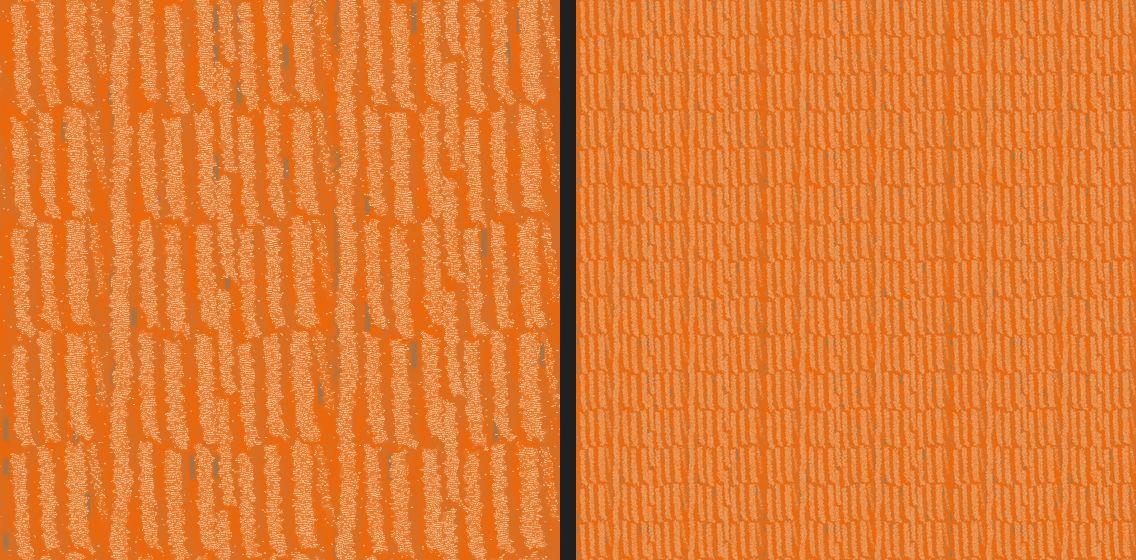
Left, the tile; right, the same tile 3 across and 3 down.
Write a Shadertoy shader that draws this pattern.

```glsl
// Worn woven cloth: upright chalky stripes on orange, in five columns and five rows.
// Odd and even columns hold different stripe groups; rows of tiny jittered stitches
// fill the stripes in pale thread and smear the gaps between them in dull thread.
#define TILES 5.0
#define STITCHES vec2(230.0, 260.0)
#define DASH_GRID vec2(48.0, 15.0)
#define DASH_SHARE 0.045
#define LEAN 0.05
#define HALF_WIDTH 0.076
#define ORANGE vec3(0.920, 0.402, 0.040)
#define DULL vec3(0.740, 0.470, 0.270)
#define TAN vec3(0.895, 0.510, 0.235)
#define CREAM vec3(0.985, 0.810, 0.635)
#define GREY vec3(0.600, 0.460, 0.320)

float hash(vec2 cell, float seed) {
    uvec2 q = uvec2(ivec2(cell)) * uvec2(1597334673u, 3812015801u);
    uint n = (q.x ^ q.y ^ (uint(seed) * 2246822519u)) * 1597334673u;
    n = (n ^ (n >> 15)) * 2654435769u;
    return float((n ^ (n >> 13)) & 65535u) / 65535.0;
}

// Value noise with a whole number of cells over the canvas, so it wraps.
float noise(vec2 uv, vec2 cells, float seed) {
    vec2 p = uv * cells, i = floor(p), f = fract(p);
    f = f * f * (3.0 - 2.0 * f);
    vec2 a = mod(i, cells), b = mod(i + 1.0, cells);
    return mix(mix(hash(a, seed), hash(vec2(b.x, a.y), seed), f.x),
               mix(hash(vec2(a.x, b.y), seed), hash(b, seed), f.x), f.y);
}

// One stripe: x is its coverage, y the dull shadow along its right side.
vec2 stripe(vec2 p, float column, float index) {
    float wrapped = mod(column, TILES);
    float odd = mod(wrapped, 2.0);
    float thin = (1.0 - odd) * step(2.5, index);
    float unbroken = odd * step(index, 0.5);
    float last = odd * step(3.5, index);
    float wide = (1.0 - odd) * step(1.5, index) * (1.0 - thin);

    float evenBase = 0.21 + 0.235 * index + 0.03 * wide;
    float oddBase = 0.09 + 0.24 * index + 0.04 * step(2.5, index) - 0.07 * last;
    float base = mix(evenBase, oddBase, odd) + 0.01 * (wrapped - 2.0);
    float phase = 0.14 * hash(vec2(index, odd), 3.0) - 0.07 + 0.5 * last;
    float s = fract(p.y - phase);

    // Slightly slanted body with a foot that kicks to the right.
    float slant = (LEAN + 0.11 * thin) * (s - 0.5) + 0.045 * smoothstep(0.78, 1.0, s);
    slant = mix(slant, 0.02 * sin(6.2832 * s), unbroken);
    float x = p.x - column - base - slant;

    float width = HALF_WIDTH * mix(0.9, 1.1, hash(vec2(index, odd), 7.0));
    width *= 1.0 - 0.35 * thin - 0.15 * last + 0.15 * wide;
    float ends = smoothstep(0.0, 0.04, s) * (1.0 - smoothstep(0.94, 0.99, s));
    ends *= 1.0 - thin * smoothstep(0.55, 0.80, s);
    ends = mix(ends, 1.0, unbroken);

    float body = (1.0 - smoothstep(0.65 * width, 1.1 * width, abs(x))) * ends;
    float shade = (x - width - 0.02) / 0.05;
    return vec2(body * (1.0 - 0.4 * thin), exp(-shade * shade));
}

// Short upright flecks in randomly chosen cells.
float dashes(vec2 uv) {
    vec2 p = uv * DASH_GRID, cell = mod(floor(p), DASH_GRID);
    float chosen = step(1.0 - DASH_SHARE, hash(cell, 11.0));
    vec2 size = vec2(0.22, mix(0.18, 0.36, hash(cell, 12.0)));
    vec2 d = abs(fract(p) - 0.5) - size;
    return chosen * (1.0 - smoothstep(-0.08, 0.12, max(d.x, d.y)));
}

// Jittered stitches in uneven rows; density is the share of cells that hold one.
float stitches(vec2 uv, float density, float seed) {
    vec2 p = uv * STITCHES;
    p.y += 1.6 * noise(uv, vec2(120.0, 50.0), seed);
    p.x += 5.0 * hash(vec2(mod(floor(p.y), STITCHES.y), 0.0), seed + 1.0);
    vec2 cell = mod(floor(p), STITCHES);
    vec2 jitter = vec2(hash(cell, seed + 2.0), hash(cell, seed + 3.0)) - 0.5;
    vec2 size = vec2(mix(0.28, 0.55, hash(cell, seed + 4.0)), 0.27);
    vec2 d = abs(fract(p) - 0.5 - vec2(0.2, 0.4) * jitter) - size;
    vec2 soft = max(vec2(0.16), 0.5 * STITCHES / iResolution.xy);
    vec2 inside = 1.0 - smoothstep(-soft, soft, d);
    float present = step(hash(cell, seed + 5.0), density);
    return inside.x * inside.y * present * mix(0.45, 1.0, hash(cell, seed + 6.0));
}

void mainImage(out vec4 fragColor, in vec2 fragCoord) {
    vec2 uv = fragCoord / iResolution.xy;

    // Tile space runs downward; fine noise frays the stripe outlines.
    vec2 p = vec2(uv.x, 1.0 - uv.y) * TILES;
    p.x += 0.05 * (noise(uv, vec2(60.0, 180.0), 1.0) - 0.5);
    p.y += 0.10 * (noise(uv, vec2(90.0, 60.0), 2.0) - 0.5);

    vec2 cover = vec2(0.0);
    for (float c = -1.0; c <= 1.0; c++) {
        float column = floor(p.x) + c;
        float count = 4.0 + mod(mod(column, TILES), 2.0);
        for (float i = 0.0; i < count; i++)
            cover = max(cover, stripe(p, column, i));
    }
    float patchy = noise(uv, vec2(64.0, 14.0), 6.0);

    // Ground with dull thread, denser beside the stripes and in upright smears.
    float dull = smoothstep(0.2, 0.9, 0.4 * cover.y + 0.7 * patchy);
    float thread = stitches(uv, 0.15 + 0.7 * dull, 40.0);
    vec3 color = mix(ORANGE, DULL, 0.30 * dull + 0.5 * thread);

    // Grey dashes and the broken seam at the left of each odd column.
    float seam = abs(mod(p.x, TILES) - 2.0 - 0.01) - 1.0;
    seam = (1.0 - smoothstep(0.01, 0.035, abs(seam))) * smoothstep(0.5, 0.7, noise(uv, vec2(8.0, 24.0), 8.0));
    float grey = max(dashes(uv), 0.7 * seam) * (1.0 - 0.8 * cover.x);
    color = mix(color, GREY, grey * (0.85 - 0.3 * thread));

    // Chalky stripe body and its pale stitches.
    float chalk = clamp(cover.x * mix(0.85, 1.1, patchy), 0.0, 1.0);
    color = mix(color, TAN, 0.8 * chalk);
    color = mix(color, CREAM, 0.95 * stitches(uv, 0.02 + 0.84 * chalk, 20.0));
    fragColor = vec4(color, 1.0);
}
```
